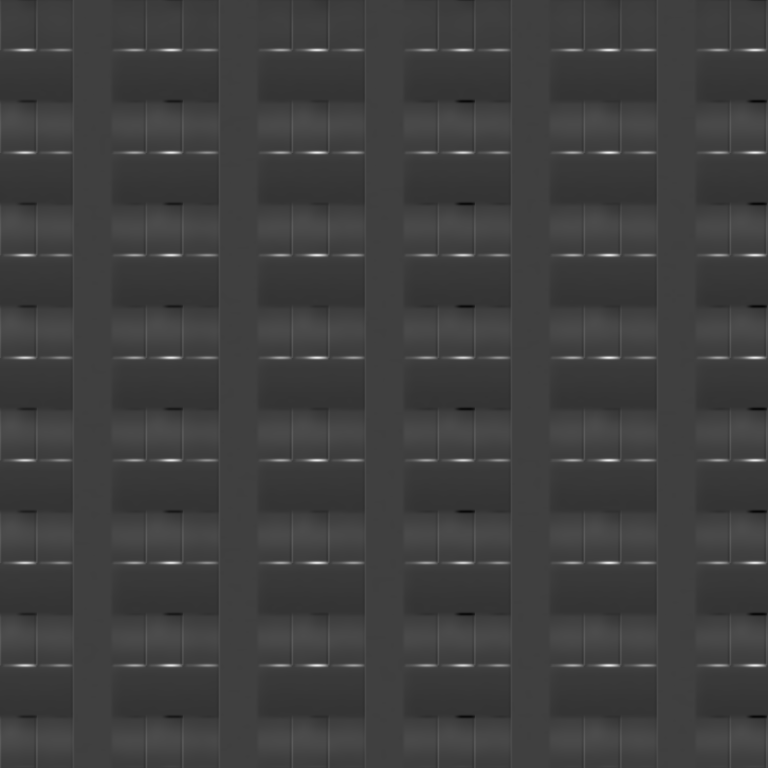
A WebGL 2 fragment shader for this texture map:

```glsl
#version 300 es
precision highp float;
uniform vec2 u_resolution;
out vec4 fragColor;

float hash(vec2 p) {
    return fract(sin(dot(p, vec2(127.1, 311.7))) * 43758.5453);
}

float noise(vec2 p) {
    vec2 i = floor(p), f = fract(p);
    f = f * f * (3.0 - 2.0 * f);
    return mix(mix(hash(i), hash(i + vec2(1, 0)), f.x),
               mix(hash(i + vec2(0, 1)), hash(i + vec2(1, 1)), f.x), f.y);
}

float bump(float d, float width) {
    return exp(-d * d / (width * width));
}

// Smooth box from a to b with edge softness s
float band(float x, float a, float b, float s) {
    return smoothstep(a - s, a + s, x) * (1.0 - smoothstep(b - s, b + s, x));
}

void main() {
    vec2 uv = gl_FragCoord.xy / u_resolution;

    // Bays are four units wide: three panes and a pier
    vec2 grid = vec2((uv.x + 0.047) / 0.1901, uv.y * 7.488);
    vec2 cell = floor(grid);
    vec2 f = fract(grid);
    float x = f.x * 4.0;
    float y = f.y;
    float pane = floor(x);
    float px = x - pane;
    vec2 soft = vec2(21.0, 7.5) / u_resolution;
    float bay = smoothstep(-0.02, 0.12, x) * (1.0 - smoothstep(2.99 - soft.x, 2.99 + soft.x, x));
    float topRow = step(6.5, cell.y);

    // Window glass: a dim reflection fading toward head and sill
    float sheen = bump(y - 0.27, 0.145) * (1.0 - 0.8 * topRow);
    float glass = 0.236 + 0.050 * sheen;
    glass += 0.012 * (noise(vec2(x * 1.6 + cell.x * 9.0, y * 5.0)) - 0.5);
    if (pane == 1.0) {
        glass += 0.022 * bump(px - 0.3, 0.3) * bump(y - 0.37, 0.09) * (1.0 - topRow);
        glass -= 0.022 * smoothstep(0.35, 0.9, px) * smoothstep(0.33, 0.48, y);
    }

    // Mullions: a thin light line beside a dark one
    float mullion = bump(x - 1.0, 0.024) + bump(x - 2.0, 0.024);
    float groove = bump(x - 0.95, 0.03) + bump(x - 1.95, 0.03);
    float fade = 0.6 + 0.4 * smoothstep(0.45, 0.15, y);
    glass += (0.075 * mullion - 0.035 * groove) * fade;

    // Spandrel: darkest over the window, fading up to the sill
    float spandrel = mix(0.205, 0.224, smoothstep(0.55, 0.9, y));
    spandrel += 0.020 * smoothstep(0.88, 1.0, y);
    spandrel += 0.012 * smoothstep(0.4, 0.0, x);

    float inWindow = 1.0 - smoothstep(0.46, 0.53, y);
    float sillEdge = smoothstep(1.0 - soft.y, 1.0, y);
    float facade = mix(spandrel, glass, max(inWindow, sillEdge));

    // Shadow under the window head, different in each bay
    float depth[6] = float[6](0.5, 0.65, 0.2, 0.95, 0.12, 1.0);
    float headShade = depth[int(clamp(cell.x, 0.0, 5.0))];
    float headSpan = pane == 1.0 ? band(px, 0.52, 1.0, 0.13) : 0.2 * band(px, 0.5, 0.95, 0.25);
    facade -= 0.18 * headShade * headSpan * bump(y - 0.5, 0.015);

    // Glint along the sill, strongest in the middle pane
    float sillDistance = abs(fract(y + 0.5) - 0.5);
    float glint = pane == 1.0 ? 0.58 : pane == 0.0 ? 0.36 : 0.27;
    glint *= 0.85 + 0.3 * hash(vec2(cell.x, pane));
    float glintSpan = bump(px - 0.68, 0.27) * (1.0 - smoothstep(0.95, 1.02, px));
    float glow = 0.07 * band(px, 0.08, 0.93, 0.07);
    float aboveGround = smoothstep(0.0, 0.01, uv.y);
    facade += (glint * glintSpan + glow) * bump(sillDistance, 0.0145) * aboveGround;

    // Piers, with a fine light seam down the right side of each bay
    float shade = mix(0.25, facade, bay);
    shade += 0.040 * bump(x - 3.0, 0.024) - 0.015 * bump(x - 2.95, 0.03);

    // Faint mottling
    shade += 0.003 * (noise(uv * vec2(90.0, 130.0)) - 0.5);
    fragColor = vec4(vec3(clamp(shade, 0.0, 1.0)), 1.0);
}
```
